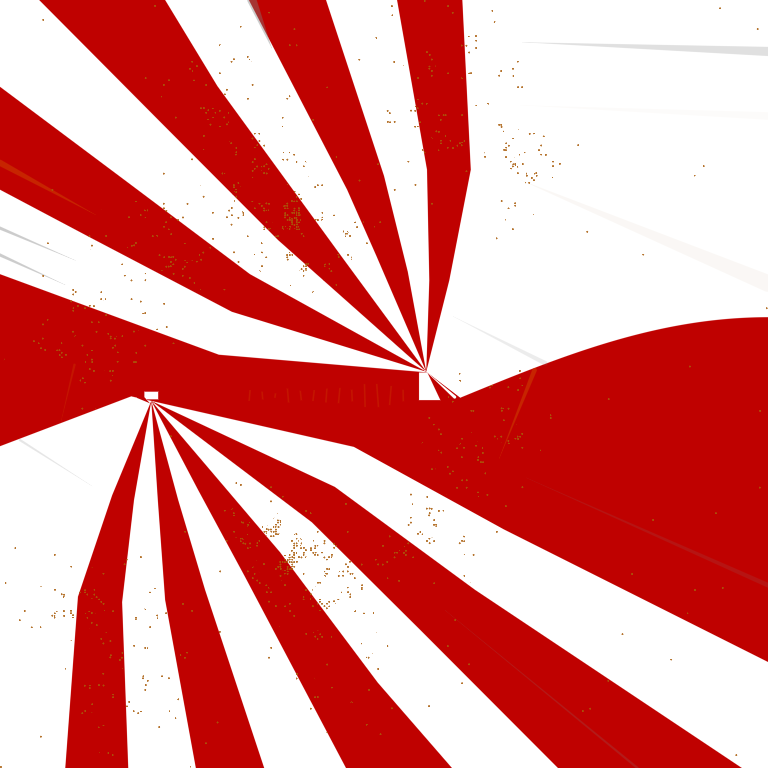
This background is drawn by a three.js fragment shader. Its source:

```glsl
// Two opposed fans of bent red rays on white, split by a sweeping red band.
// Rays are polygon distance fields, the band lies between two height profiles,
// and tapered streaks plus clustered hashed specks add the worn finish.

varying vec2 vUv;

const vec3 PAPER = vec3(1.0);
const vec3 RED = vec3(0.75, 0.005, 0.0);
const vec3 GOLD = vec3(0.66, 0.36, 0.04);
const vec3 RUST = vec3(0.8, 0.23, 0.0);
const vec3 GREY = vec3(0.5);
const vec3 SAND = vec3(0.8, 0.7, 0.6);
const vec2 UPPER = vec2(0.555, 0.516);   // apex of the upper fan
const vec2 LOWER = vec2(0.197, 0.478);   // apex of the lower fan
const float SOFT = 0.0009;               // half width of a smoothed edge
const float SPECK_CELLS = 330.0;
const float SPECK_DENSITY = 0.55;

float cover(float d) { return 1.0 - smoothstep(-SOFT, SOFT, d); }

float hash(vec2 p) {
  vec3 q = fract(vec3(p.xyx) * 0.1031);
  q += dot(q, q.yzx + 33.33);
  return fract((q.x + q.y) * q.z);
}

float noise(vec2 p) {
  vec2 i = floor(p), f = fract(p);
  f = f * f * (3.0 - 2.0 * f);
  return mix(mix(hash(i), hash(i + vec2(1, 0)), f.x),
             mix(hash(i + vec2(0, 1)), hash(i + vec2(1, 1)), f.x), f.y);
}

// Bent ray: each vec4 holds a point on one side (xy) and on the other (zw)
float ray(vec2 p, vec2 apex, vec4 inner, vec4 knee, vec4 outer) {
  vec4 tip = outer + (outer - knee) * 0.1;
  vec2 v[7];
  v[0] = apex; v[1] = inner.xy; v[2] = knee.xy; v[3] = tip.xy;
  v[4] = tip.zw; v[5] = knee.zw; v[6] = inner.zw;
  float d = 10.0, side = 1.0;
  vec2 prev = inner.zw;
  for (int i = 0; i < 7; i++) {
    vec2 e = prev - v[i], w = p - v[i];
    vec2 b = w - e * clamp(dot(w, e) / dot(e, e), 0.0, 1.0);
    d = min(d, dot(b, b));
    bvec3 c = bvec3(p.y >= v[i].y, p.y < prev.y, e.x * w.y > e.y * w.x);
    if (all(c) || all(not(c))) side = -side;
    prev = v[i];
  }
  return cover(side * sqrt(d));
}

// Red band between an upper and a lower profile
float band(vec2 p) {
  float left = max(0.643 - 0.368 * p.x, 0.538 - 0.085 * (p.x - 0.2865));
  float notch = UPPER.y - 0.765 * (p.x - UPPER.x);
  float swell = 0.482 + 0.105 * sin(1.5708 * (p.x - 0.599) / 0.401);
  float top = max(min(left, notch), swell);
  float rise = 0.419 + 0.38 * p.x;
  float fall = LOWER.y - 0.227 * (p.x - LOWER.x);
  float slope = max(0.418 - 0.55 * (p.x - 0.461), 0.31 - 0.502 * (p.x - 0.6575));
  float base = min(min(rise, fall), slope);
  return cover(0.92 * max(p.y - top, base - p.y));
}

// Line that widens from a point at a to the given half width at b
float streak(vec2 p, vec2 a, vec2 b, float width) {
  vec2 e = b - a;
  float h = clamp(dot(p - a, e) / dot(e, e), 0.0, 1.0);
  return cover(length(p - a - e * h) - width * h);
}

float spot(vec2 p, vec2 c, float r) { return exp(-dot(p - c, p - c) / (r * r)); }

// Clusters of specks, repeated by a half turn about the middle of the apexes
float specks(vec2 p) {
  float density = 0.0;
  for (int i = 0; i < 2; i++) {
    vec2 q = i == 0 ? p : UPPER + LOWER - p;
    density += spot(q, vec2(0.4, 0.7), 0.045) + 0.7 * spot(q, vec2(0.335, 0.755), 0.045)
      + 0.6 * spot(q, vec2(0.66, 0.775), 0.035) + 0.35 * spot(q, vec2(0.215, 0.69), 0.055)
      + 0.3 * spot(q, vec2(0.12, 0.56), 0.06) + 0.2 * spot(q, vec2(0.58, 0.86), 0.08)
      + 0.2 * spot(q, vec2(0.3, 0.87), 0.06);
  }
  density *= smoothstep(0.45, 0.85, noise(p * 75.0));
  vec2 g = p * SPECK_CELLS, id = floor(g);
  vec2 jitter = 0.35 + 0.3 * vec2(hash(id + 17.0), hash(id + 41.0));
  float dot_ = 1.0 - smoothstep(0.25, 0.6, length(fract(g) - jitter));
  return dot_ * step(hash(id), density * SPECK_DENSITY);
}

void main() {
  vec2 p = vUv;
  float ink = band(p);

  // Upper fan, right to left
  ink = max(ink, ray(p, UPPER, vec4(0.585, 0.635, 0.559, 0.635), vec4(0.613, 0.779, 0.556, 0.779), vec4(0.602, 1, 0.517, 1)));
  ink = max(ink, ray(p, UPPER, vec4(0.531, 0.646, 0.49, 0.667), vec4(0.5, 0.771, 0.452, 0.753), vec4(0.4245, 1, 0.324, 1)));
  ink = max(ink, ray(p, UPPER, vec4(0.444, 0.667, 0.362, 0.6875), vec4(0.283, 0.888, 0.208, 0.842), vec4(0.215, 1, 0.051, 1)));
  ink = max(ink, ray(p, UPPER, vec4(0.3255, 0.643, 0.302, 0.594), vec4(0.163, 0.765, 0.117, 0.691), vec4(0, 0.887, 0, 0.753)));
  // Lower fan, right to left
  ink = max(ink, ray(p, LOWER, vec4(0.436, 0.366, 0.406, 0.32), vec4(0.6185, 0.232, 0.547, 0.18), vec4(0.966, 0, 0.7265, 0)));
  ink = max(ink, ray(p, LOWER, vec4(0.3646, 0.281, 0.258, 0.362), vec4(0.492, 0.111, 0.319, 0.249), vec4(0.5885, 0, 0.4505, 0)));
  ink = max(ink, ray(p, LOWER, vec4(0.232, 0.349, 0.2055, 0.349), vec4(0.267, 0.232, 0.215, 0.219), vec4(0.344, 0, 0.255, 0)));
  ink = max(ink, ray(p, LOWER, vec4(0.1745, 0.349, 0.146, 0.355), vec4(0.159, 0.216, 0.1015, 0.223), vec4(0.167, 0, 0.085, 0)));

  // Paper notches and slivers at the apexes
  float wedge = max(max(0.5456 - p.x, 0.479 - p.y), max(p.y - 0.515, 0.9 * (p.x - 0.556 - 0.47 * (UPPER.y - p.y))));
  vec2 chip = abs(p - vec2(0.197, 0.485)) - vec2(0.009, 0.005);
  ink *= 1.0 - max(cover(wedge), cover(max(chip.x, chip.y)));
  ink *= 1.0 - streak(p, UPPER, vec2(0.592, 0.483), 0.002);
  ink = max(ink, streak(p, vec2(0.195, 0.475), vec2(0.181, 0.485), 0.004));
  vec3 color = mix(PAPER, RED, ink);

  // Worn streaks: grey on paper, rust on red
  float grey = 0.24 * streak(p, vec2(0.68, 0.945), vec2(1.0, 0.933), 0.006);
  grey += 0.4 * streak(p, vec2(0.098, 0.661), vec2(0, 0.703), 0.002) + 0.4 * streak(p, vec2(0.085, 0.629), vec2(0, 0.668), 0.002);
  grey += 0.2 * streak(p, vec2(0.12, 0.367), vec2(0.026, 0.427), 0.0015) + 0.15 * streak(p, vec2(0.59, 0.588), vec2(0.71, 0.527), 0.003);
  grey += 0.4 * streak(p, vec2(0.354, 0.937), vec2(0.328, 1.0), 0.006);
  grey += 0.2 * streak(p, vec2(0.58, 0.205), vec2(0.83, 0), 0.0015) + 0.15 * streak(p, vec2(0.685, 0.378), vec2(1.0, 0.238), 0.003);
  color = mix(color, GREY, min(grey, 1.0));
  float sand = streak(p, vec2(0.677, 0.766), vec2(1.0, 0.631), 0.011) + 0.5 * streak(p, vec2(0.677, 0.863), vec2(1.0, 0.849), 0.005);
  color = mix(color, SAND, 0.1 * sand);
  float rust = streak(p, vec2(0.65, 0.403), vec2(0.696, 0.518), 0.003) + streak(p, vec2(0.125, 0.72), vec2(0, 0.788), 0.004);
  rust += 0.6 * streak(p, vec2(0.079, 0.449), vec2(0.097, 0.525), 0.0015);

  // Short ticks along the band
  float tick = floor(p.x * 60.0), lean = (hash(vec2(tick, 3.0)) - 0.5) * 0.3;
  float tickX = fract(p.x * 60.0) - 0.5 + lean * (p.y - 0.485) * 60.0;
  float tickY = abs(p.y - 0.485) - 0.015 * hash(vec2(tick, 9.0));
  rust += 0.6 * cover(max(abs(tickX) / 60.0 - 0.001, tickY)) * step(0.31, p.x) * step(p.x, 0.53);
  color = mix(color, RUST, 0.6 * min(rust, 1.0) * ink);

  color = mix(color, GOLD, 0.85 * specks(p));
  gl_FragColor = vec4(color, 1.0);
}
```
